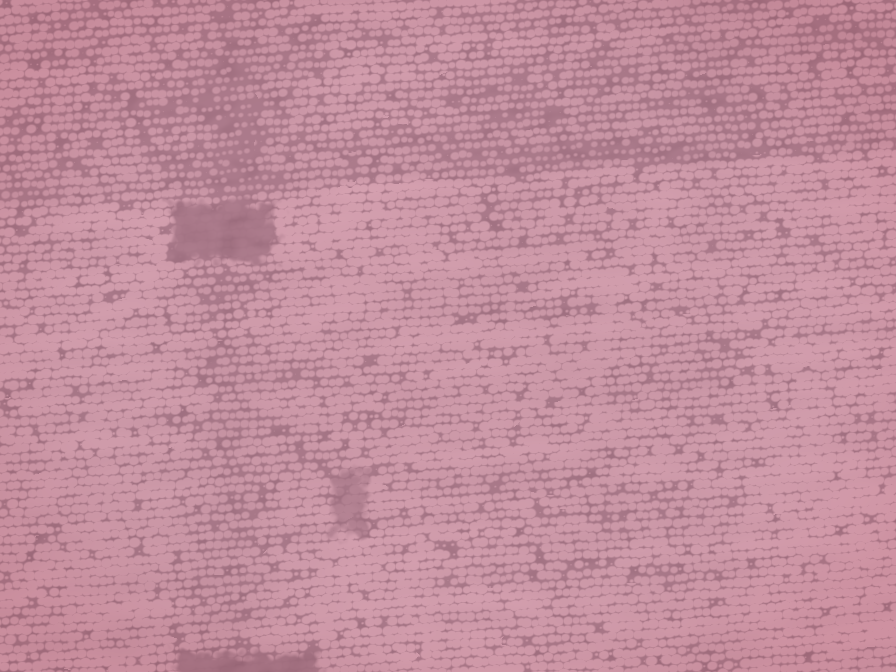
Give the GLSL for this texture, as a Shadertoy shader.

```glsl
// Faded pink field of dotted, slightly tilted planting rows with dark worn streaks.

const vec3 BLOOM = vec3(0.825, 0.620, 0.680);   // light dots
const vec3 SOIL = vec3(0.665, 0.475, 0.540);    // gaps between dots
const vec3 SHADE = vec3(0.610, 0.425, 0.490);   // darkest clots
const vec3 EDGE_TINT = vec3(0.97, 0.91, 0.92);  // redder border

const float ROWS = 74.0;        // rows per canvas height
const float SLOPE = 0.068;      // rise of the rows to the right
const float DOT_STEP = 0.86;    // dot spacing, in row pitches
const float DOT_RADIUS = 0.455; // mean radius, in row pitches
const float SOFTNESS = 0.13;    // dot edge width, in row pitches
const float MISSING = 0.07;     // share of absent dots

float hash(vec2 p) {
    vec3 q = fract(p.xyx * vec3(0.1031, 0.1030, 0.0973));
    q += dot(q, q.yzx + 33.33);
    return fract((q.x + q.y) * q.z);
}

// Gradient noise, roughly -0.7 to 0.7
float corner(vec2 cell, vec2 offset) {
    float angle = 6.2832 * hash(cell);
    return dot(vec2(cos(angle), sin(angle)), offset);
}

float noise(vec2 p) {
    vec2 i = floor(p), f = p - i;
    vec2 w = f * f * f * (f * (f * 6.0 - 15.0) + 10.0);
    vec2 e = vec2(1.0, 0.0);
    return mix(mix(corner(i, f), corner(i + e.xy, f - e.xy), w.x),
               mix(corner(i + e.yx, f - e.yx), corner(i + e.xx, f - e.xx), w.x), w.y);
}

// Ragged rectangle of bare ground
float patchMask(vec2 p, vec2 center, vec2 halfSize) {
    vec2 d = abs(p - center) - halfSize;
    float dist = max(d.x, d.y) + 0.022 * noise(p * 38.0) + 0.012 * noise(p * 90.0);
    return 1.0 - smoothstep(-0.008, 0.010, dist);
}

// How worn the planting is: 0 is lush, 1 is bare
float wear(vec2 p, vec2 field) {
    float broad = noise(field * vec2(2.6, 5.0) + 7.3);
    float streak = noise(field * vec2(3.5, 30.0) + 21.0);
    float clump = noise(field * vec2(13.0, 24.0) + 3.7);
    float w = 0.20 + 0.30 * broad + 0.34 * streak + 0.22 * clump;

    // Darker upper field, strongest just above its lower border
    float border = field.y - 0.685 + 0.02 * noise(field * 6.0);
    w += smoothstep(-0.012, 0.02, border) * (0.16 + 0.34 * exp(-max(border, 0.0) * 9.0));

    // Faint upright bands and a narrow crease
    float wobble = 0.03 * noise(p * 5.0);
    w += 0.26 * exp(-pow((p.x - 0.345 + wobble) / 0.055, 2.0));
    w += 0.12 * exp(-pow((p.x - 1.05 + wobble) / 0.05, 2.0));
    float crease = exp(-pow((p.x - 0.37 + wobble) / 0.008, 2.0));
    w += 0.5 * crease * smoothstep(0.66, 0.70, p.y) * (1.0 - smoothstep(0.78, 0.9, p.y));
    return w;
}

// Coverage by light dots in the neighbouring cells
float dots(vec2 q, float worn, float soft) {
    float row = floor(q.y), cover = 0.0;
    for (int j = -1; j <= 1; j++) {
        float r = row + float(j);
        float shift = hash(vec2(r, 91.0));
        float cell = floor(q.x / DOT_STEP + shift);
        for (int i = -1; i <= 1; i++) {
            vec2 id = vec2(cell + float(i), r);
            float size = hash(id + 17.0);
            vec2 jitter = vec2(hash(id + 43.0), hash(id + 71.0)) - 0.5;
            vec2 center = vec2((id.x + 0.5 - shift) * DOT_STEP, r + 0.5);
            center += jitter * vec2(0.35, 0.24);
            float radius = DOT_RADIUS + 0.20 * (size - 0.5) + 0.10 - 0.32 * worn;
            radius -= 0.35 * step(hash(id + 129.0), MISSING * (0.5 + 1.5 * worn));
            float dist = length((q - center) * vec2(0.85, 1.0)) - radius;
            cover = max(cover, 1.0 - smoothstep(-soft, soft, dist));
        }
    }
    return cover;
}

void mainImage(out vec4 fragColor, in vec2 fragCoord) {
    vec2 p = fragCoord / iResolution.y;
    float aspect = iResolution.x / iResolution.y;
    vec2 field = vec2(p.x, p.y - SLOPE * p.x + 0.006 * noise(p * 2.5));

    // Bare plots along the worn band
    float bare = patchMask(p, vec2(0.33, 0.655), vec2(0.078, 0.040));
    bare = max(bare, patchMask(p, vec2(0.37, 0.005), vec2(0.105, 0.020)));
    bare = max(bare, 0.75 * patchMask(p, vec2(0.52, 0.25), vec2(0.024, 0.045)));

    float worn = clamp(wear(p, field), 0.0, 1.0);
    float soft = max(SOFTNESS, 0.6 * ROWS / iResolution.y);
    float cover = dots(field * ROWS, worn, soft) * (1.0 - 0.92 * bare);

    // Ground and dot tones
    float clot = smoothstep(-0.1, 0.5, noise(field * vec2(28.0, 50.0)));
    vec3 ground = mix(SOIL, SHADE, clamp(0.6 * clot + 0.25 * bare, 0.0, 1.0));
    ground += 0.03 * bare * noise(p * 30.0);
    vec3 bloom = mix(BLOOM, SOIL, 0.42 * worn);
    vec3 color = mix(ground, bloom, cover);

    // Uneven light and a warmer border
    color *= 1.0 + 0.035 * noise(p * 1.8 + 5.0);
    vec2 fromCenter = (p - vec2(0.5 * aspect, 0.5)) / vec2(0.5 * aspect, 0.5);
    color *= mix(vec3(1.0), EDGE_TINT, smoothstep(0.5, 1.7, dot(fromCenter, fromCenter)));
    fragColor = vec4(color, 1.0);
}
```
